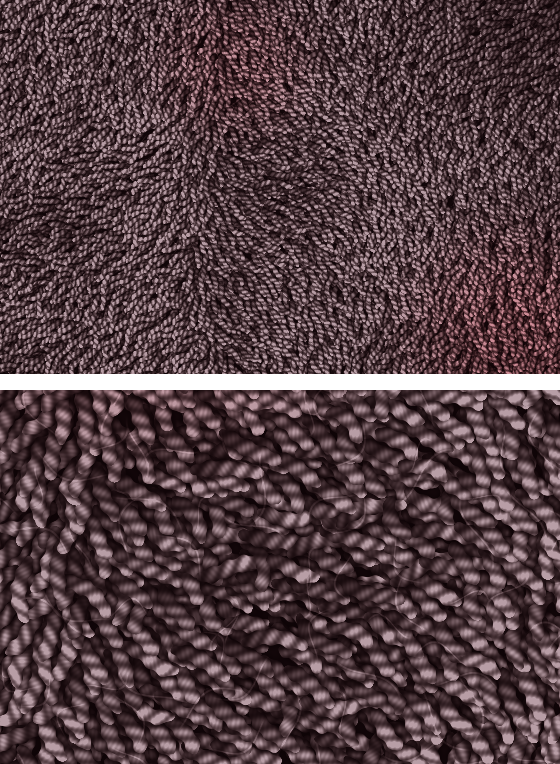
Top, the full canvas; bottom, a detail of the centre.
Write a WebGL 1 fragment shader that draws this texture.

```glsl
precision highp float;
uniform vec2 u_resolution;

#define CELL 0.0215
#define YARN_LENGTH 0.029
#define YARN_WIDTH 0.0082
#define PLY_PITCH 0.0150
#define BEND 0.0050
#define DISORDER 0.85
#define SHADOW 0.55
#define GAIN 1.55
#define HAIR_CELL 0.050
#define HAIR_STRENGTH 0.32

const vec3 DEEP_PLUM = vec3(0.050, 0.012, 0.022);
const vec3 PALE_MAUVE = vec3(0.660, 0.560, 0.590);
const vec3 WINE_TINT = vec3(1.12, 0.88, 0.90);

float hash(vec2 p) {
  vec3 q = fract(vec3(p.xyx) * 0.1031);
  q += dot(q, q.yzx + 33.33);
  return fract((q.x + q.y) * q.z);
}

vec4 hash4(vec2 p) {
  return vec4(hash(p), hash(p + 71.7), hash(p + 153.1), hash(p + 237.9));
}

float noise(vec2 p) {
  vec2 i = floor(p), f = fract(p);
  f = f * f * (3.0 - 2.0 * f);
  return mix(mix(hash(i), hash(i + vec2(1.0, 0.0)), f.x),
             mix(hash(i + vec2(0.0, 1.0)), hash(i + 1.0), f.x), f.y);
}

// Lie of the pile: shallow on the left, a seam, then steep on the right
float flowAngle(vec2 p) {
  float seam = 0.55 + 0.12 * (noise(p * 4.0 + 9.0) - 0.5);
  float a = mix(0.55, 2.30, smoothstep(seam - 0.07, seam + 0.07, p.x));
  a -= 1.10 * smoothstep(0.70, 1.15, p.x);
  a -= 0.45 * smoothstep(0.45, 0.95, p.y) * smoothstep(0.5, 0.7, p.x);
  return a + 1.3 * (noise(p * 3.7 + 20.0) - 0.5) + 0.7 * (noise(p * 9.0) - 0.5);
}

// Coordinates across and along a strand
vec2 strandSpace(vec2 d, float a) {
  vec2 along = vec2(cos(a), sin(a));
  return vec2(d.x * along.y - d.y * along.x, dot(d, along));
}

// Paints one twisted two-ply yarn and its shadow over the tone below
float paintYarn(float tone, vec2 d, float angle, vec4 rnd, float level, float px) {
  vec2 q = strandSpace(d, angle);
  float len = YARN_LENGTH * mix(0.7, 1.15, rnd.z);
  float y = q.y / len;
  q.x -= BEND * (rnd.w - 0.5) * 2.0 * sin(y * 2.6 + rnd.x * 6.3);
  float phase = q.y * 6.2832 / PLY_PITCH + rnd.y * 6.3;
  float taper = sqrt(max(0.0, 1.0 - y * y * y * y));
  float width = YARN_WIDTH * taper * (0.86 + 0.14 * sin(phase));
  float x = q.x / YARN_WIDTH;

  float edge = abs(q.x) - width;
  float inside = step(abs(y), 1.0);
  float cover = inside * (1.0 - smoothstep(-px * 0.6, px * 0.6, edge));
  float shade = inside * taper * (1.0 - smoothstep(0.0, YARN_WIDTH * 0.7, edge));

  // Round body lit from the left, slanted plies, dark root, bright tip
  float body = clamp(1.0 - 0.75 * x * x - 0.22 * x * sign(sin(angle)), 0.0, 1.0);
  float ply = 0.5 + 0.5 * sin(phase + 2.1 * x);
  float fibre = 0.92 + 0.08 * sin(phase * 3.0 - 7.0 * x);
  float root = 1.0 - smoothstep(-0.55, 1.05, y);
  float light = body * fibre * mix(0.34, 1.0, ply) * mix(0.22, 1.0, root);
  light *= mix(0.5, 1.15, rnd.w * 0.6 + rnd.x * 0.4) * level * GAIN;
  return mix(tone * (1.0 - SHADOW * shade), light, cover);
}

// Rows run upward, so hanging tips cover the roots beneath them
float yarnLayer(float tone, vec2 p, vec2 shift, float level, float px) {
  vec2 base = floor((p + shift) / CELL);
  for (int j = -2; j <= 2; j++) {
    for (int i = -2; i <= 2; i++) {
      vec2 id = base + vec2(float(i), float(j));
      vec4 rnd = hash4(id + shift * 3000.0 + 40.0);
      vec2 centre = (id + rnd.xy) * CELL - shift;
      float angle = flowAngle(centre) + DISORDER * (rnd.z + rnd.w - 1.0);
      tone = paintYarn(tone, p - centre, angle, rnd, level, px);
    }
  }
  return tone;
}

// Fine stray hairs curling above the pile
float strayHairs(vec2 p, float px) {
  float sum = 0.0;
  vec2 base = floor(p / HAIR_CELL);
  for (int j = -1; j <= 1; j++) {
    for (int i = -1; i <= 1; i++) {
      vec2 id = base + vec2(float(i), float(j));
      vec4 rnd = hash4(id + 511.0);
      vec2 q = strandSpace(p - (id + rnd.xy) * HAIR_CELL, rnd.z * 6.2832);
      float y = q.y / (HAIR_CELL * mix(0.35, 0.8, rnd.w));
      float curve = HAIR_CELL * 0.22 * sin(y * 2.4 + rnd.x * 6.3);
      float line = 1.0 - smoothstep(0.0003, 0.0007 + px * 0.8, abs(q.x - curve));
      sum = max(sum, line * (1.0 - smoothstep(0.5, 1.0, abs(y))));
    }
  }
  return sum;
}

void main() {
  vec2 p = gl_FragCoord.xy / u_resolution.y;
  float px = 1.0 / u_resolution.y;

  float tone = yarnLayer(0.03, p, vec2(0.0), 0.75, px);
  tone = yarnLayer(tone, p, vec2(0.013, 0.009), 1.0, px);
  tone += HAIR_STRENGTH * strayHairs(p, px) * (0.35 + tone);

  // Broad light: dim upper right corner and soft uneven patches
  float dim = smoothstep(0.35, 1.0, p.y) * smoothstep(0.75, 1.45, p.x);
  tone *= (1.0 - 0.38 * dim) * mix(0.78, 1.2, noise(p * 5.0 + 3.0));
  tone *= 1.08 - 0.22 * dot(p - vec2(0.75, 0.45), p - vec2(0.75, 0.45));
  tone = clamp(tone, 0.0, 1.1);

  vec3 color = mix(DEEP_PLUM, PALE_MAUVE, pow(vec3(tone), vec3(1.0, 1.1, 1.1)));
  float wine = 1.0 - smoothstep(0.05, 0.45, distance(p, vec2(1.4, 0.08)));
  wine += 0.6 * (1.0 - smoothstep(0.05, 0.3, distance(p, vec2(0.63, 0.83))));
  gl_FragColor = vec4(color * mix(vec3(1.0), WINE_TINT, wine), 1.0);
}
```
